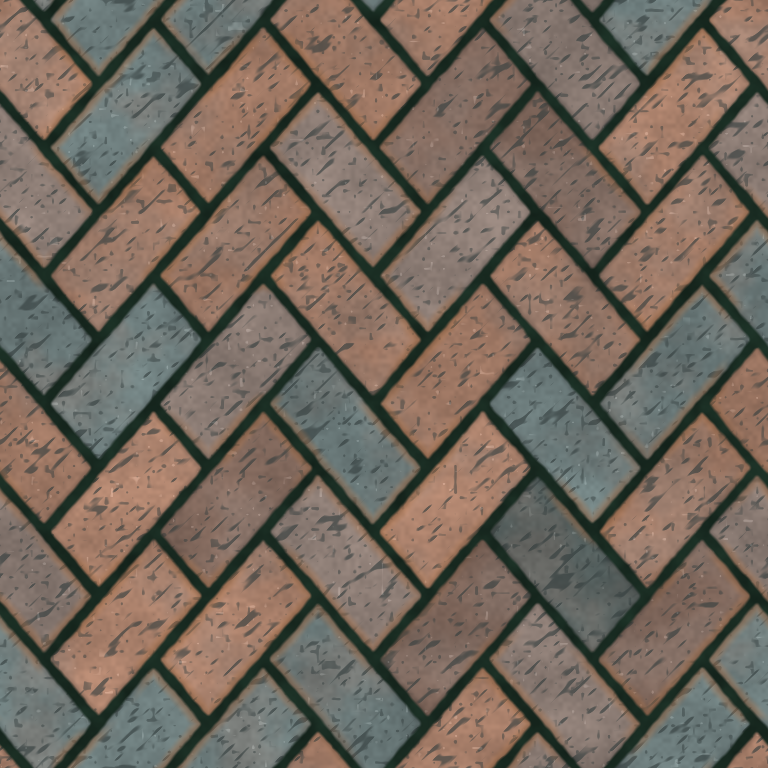
This texture is drawn by a Shadertoy shader. Its source:

```glsl
const vec2 BRICKS = vec2(7.0, 6.0);        // columns and rows per tile
const vec2 OFFSET = vec2(0.80, 1.69);      // pattern shift, in half cells
const float JOINT = 0.056;                 // half joint, in brick widths
const float ROUNDING = 0.035;
const float EDGE_SOFTNESS = 0.022;
const float EDGE_WEAR = 0.035;
const float SPECK_STRENGTH = 0.62;
const float TONE_SPREAD = 0.12;

const vec3 TERRACOTTA = vec3(0.635, 0.480, 0.400);
const vec3 TAUPE = vec3(0.540, 0.480, 0.450);
const vec3 SLATE = vec3(0.415, 0.475, 0.475);
const vec3 UMBER = vec3(0.490, 0.395, 0.350);
const vec3 CHARCOAL = vec3(0.320, 0.365, 0.360);
const vec3 RUST = vec3(0.680, 0.460, 0.300);
const vec3 SPECK = vec3(0.200, 0.240, 0.240);
const vec3 MORTAR = vec3(0.095, 0.165, 0.128);

float hash(vec2 p) {
    vec3 q = fract(p.xyx * 0.1031);
    q += dot(q, q.yzx + 33.33);
    return fract((q.x + q.y) * q.z);
}

// Value noise that wraps after a whole number of cells
float noise(vec2 uv, vec2 cells) {
    vec2 p = uv * cells;
    vec2 i = floor(p);
    vec2 f = fract(p);
    f = f * f * (3.0 - 2.0 * f);
    vec2 a = mod(i, cells);
    vec2 b = mod(i + 1.0, cells);
    return mix(mix(hash(a), hash(vec2(b.x, a.y)), f.x),
               mix(hash(vec2(a.x, b.y)), hash(b), f.x), f.y);
}

float fbm(vec2 uv, float cells) {
    float sum = 0.0;
    float weight = 0.5;
    for (int i = 0; i < 4; i++) {
        sum += weight * noise(uv, vec2(cells));
        cells *= 2.0;
        weight *= 0.5;
    }
    return sum / 0.9375;
}

// Herringbone lookup: xy = position in a 2 by 1 brick, zw = column and row
vec4 findBrick(vec2 uv) {
    vec2 p = uv * BRICKS * 2.0 - OFFSET;
    float column = floor(p.x * 0.5);
    float across = p.x - 2.0 * column;
    float rise = abs(p.y - 2.0 * floor(p.y * 0.5 + 0.5));
    if (rise > across) {
        column -= 1.0;
        across += 2.0;
    }
    column = mod(column, BRICKS.x);

    // Even columns lean back, except the first, which extends its neighbour
    bool leansBack = column > 0.5 && mod(column, 2.0) < 0.5;
    float lean = leansBack ? -1.0 : 1.0;
    float s = (across - lean * p.y) * 0.5;
    float row = mod(-lean * floor(s), BRICKS.y);
    return vec4(across - fract(s), fract(s), column, row);
}

// Cubing modulo a prime shuffles the bricks evenly over the palette
vec3 brickColour(vec2 id) {
    int n = int(id.x * BRICKS.y + id.y + 1.5);
    float rank = float((n * n * n) % 47) / 47.0;
    vec3 colour = TERRACOTTA;
    colour = mix(colour, TAUPE, step(0.37, rank));
    colour = mix(colour, SLATE, step(0.56, rank));
    colour = mix(colour, UMBER, step(0.84, rank));
    colour = mix(colour, CHARCOAL, step(0.94, rank));
    return colour * (1.0 + TONE_SPREAD * (hash(id + 11.0) - 0.5));
}

float roundedBox(vec2 p, vec2 halfSize, float radius) {
    vec2 e = abs(p) - halfSize + radius;
    return length(max(e, 0.0)) + min(max(e.x, e.y), 0.0) - radius;
}

void mainImage(out vec4 fragColor, in vec2 fragCoord) {
    vec2 uv = fragCoord / iResolution.xy;
    vec4 brick = findBrick(uv);

    // Brick outline with worn edges
    vec2 halfSize = vec2(1.0, 0.5);
    float d = roundedBox(brick.xy - halfSize, halfSize - JOINT, ROUNDING);
    d += EDGE_WEAR * (0.6 * noise(uv, vec2(34.0)) + 0.4 * noise(uv, vec2(110.0)) - 0.5);

    // Mottled face and fine grain
    float mottle = fbm(uv, 17.0);
    float grain = noise(uv + 0.37, vec2(170.0));
    vec3 face = brickColour(brick.zw);
    face = mix(face, TAUPE, 0.4 * smoothstep(0.45, 0.75, fbm(uv + 0.41, 11.0)));
    face *= 0.84 + 0.28 * mottle + 0.10 * (grain - 0.2);

    // Slanted scratches, pits and a few pale grains
    vec2 slanted = vec2(uv.x - uv.y, uv.y);
    float scratches = smoothstep(0.72, 0.90, noise(slanted, vec2(128.0, 80.0)));
    float pits = smoothstep(0.78, 0.94, noise(uv, vec2(145.0)));
    face = mix(face, SPECK, SPECK_STRENGTH * max(scratches, 0.75 * pits));
    face += 0.10 * smoothstep(0.90, 0.98, noise(uv + 0.19, vec2(125.0)));

    // Rusty patches along the rim, darkening into the joint
    float rim = smoothstep(-0.13, -0.02, d);
    face = mix(face, RUST, 0.45 * rim * smoothstep(0.52, 0.72, noise(uv, vec2(9.0))));
    face *= 1.0 - 0.20 * smoothstep(-0.07, 0.02, d);

    vec3 mortar = MORTAR * (0.70 + 0.60 * fbm(uv + 0.23, 40.0));
    float aa = max(EDGE_SOFTNESS, 1.6 * BRICKS.y / iResolution.y);
    fragColor = vec4(mix(face, mortar, smoothstep(-aa, aa, d)), 1.0);
}
```
